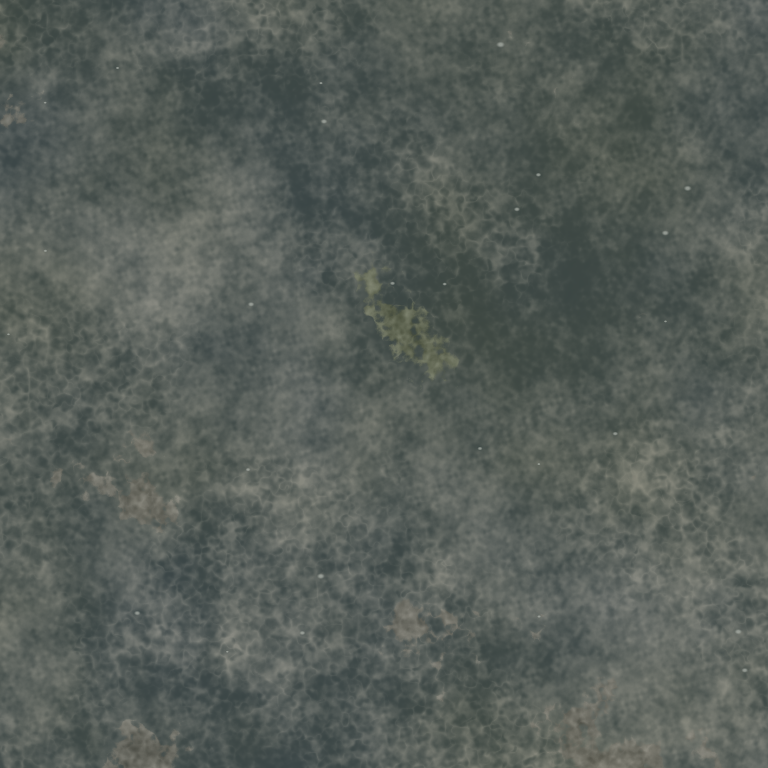
Reproduce this texture procedurally as a WebGL 1 fragment shader.

```glsl
precision highp float;
uniform vec2 u_resolution;

#define BROAD_SCALE 4.6
#define BROAD_CONTRAST 1.25
#define MID_SCALE 19.0
#define MID_CONTRAST 0.75
#define CLUMP_SCALE 66.0
#define CLUMP_DEPTH 0.42
#define FINE_CONTRAST 0.62
#define GRAIN_SCALE 175.0
#define GRAIN_CONTRAST 0.36
#define BASE_TONE 0.40
#define SPECK_CELLS 42.0
#define SPECK_SHARE 0.014

float hash(vec2 p) {
  return fract(sin(dot(p, vec2(127.1, 311.7))) * 43758.545);
}

vec2 hash2(vec2 p) {
  return vec2(hash(p), hash(p + 57.3));
}

float noise(vec2 p) {
  vec2 i = floor(p), f = fract(p);
  f = f * f * (3.0 - 2.0 * f);
  return mix(mix(hash(i), hash(i + vec2(1.0, 0.0)), f.x),
             mix(hash(i + vec2(0.0, 1.0)), hash(i + 1.0), f.x), f.y);
}

float fbm(vec2 p) {
  float sum = 0.0, amp = 0.516;
  for (int i = 0; i < 5; i++) {
    sum += amp * noise(p);
    p = mat2(1.6, 1.2, -1.2, 1.6) * p + 13.7;
    amp *= 0.5;
  }
  return sum;
}

// Distance to the nearest clump centre, in cells; clumps vary in size
float clumpDistance(vec2 p) {
  vec2 cell = floor(p);
  float nearest = 2.0;
  for (int y = -1; y <= 1; y++) {
    for (int x = -1; x <= 1; x++) {
      vec2 id = cell + vec2(float(x), float(y));
      float size = 0.6 + 0.7 * hash(id + 9.1);
      nearest = min(nearest, length(p - id - hash2(id)) / size);
    }
  }
  return nearest;
}

// Sparse pale stones, at most one per cell
float specks(vec2 p) {
  vec2 id = floor(p * SPECK_CELLS);
  vec2 offset = fract(p * SPECK_CELLS) - 0.25 - 0.5 * hash2(id);
  float radius = 0.05 + 0.09 * hash(id + 4.4);
  float present = step(1.0 - SPECK_SHARE, hash(id + 21.7));
  return present * (1.0 - smoothstep(radius * 0.3, radius * 1.6, length(offset * vec2(0.8, 1.1))));
}

// Ragged oval slanting down to the right; positive inside
float mossField(vec2 p, float rag) {
  vec2 d = mat2(0.78, 0.62, 0.62, -0.78) * (p - vec2(0.525, 0.575));
  return 1.0 - length(d / vec2(0.036, 0.085)) + rag;
}

void main() {
  vec2 p = gl_FragCoord.xy / min(u_resolution.x, u_resolution.y);

  // Layers of ground cover, from large drifts to fine grain
  vec2 warp = vec2(noise(p * 9.0 + 3.0), noise(p * 9.0 + 31.0)) - 0.5;
  float broad = fbm(p * BROAD_SCALE + warp * 0.6 + 5.2) - 0.5;
  float mid = fbm(p * MID_SCALE + 40.0) - 0.5;
  float fine = fbm(mat2(0.8, 0.6, -0.6, 0.8) * p * 72.0 + 80.0) - 0.5;
  float grain = noise(mat2(0.87, 0.5, -0.5, 0.87) * p * GRAIN_SCALE) - 0.5;

  // Dark rounded clumps with pale gaps, denser in some areas
  vec2 jitter = vec2(noise(p * 120.0), noise(p * 120.0 + 17.0)) - 0.5;
  float reach = clumpDistance(p * CLUMP_SCALE + jitter * 0.8);
  float density = smoothstep(0.32, 0.64, fbm(p * 6.0 + 70.0));
  float clump = smoothstep(0.15, 0.95, reach) - 0.48;

  float tone = BASE_TONE + BROAD_CONTRAST * broad + MID_CONTRAST * mid
             + CLUMP_DEPTH * clump * density + FINE_CONTRAST * fine + GRAIN_CONTRAST * grain;
  tone = min(0.5 * (tone + sqrt(tone * tone + 0.03)), 1.2);

  vec3 shade = vec3(0.230, 0.272, 0.264);
  vec3 dryGrass = vec3(0.482, 0.492, 0.458);
  vec3 color = mix(shade, dryGrass, tone);

  // Slow drift of hue between blue-green and olive
  float hue = fbm(p * 5.0 + 110.0) - 0.5;
  color += hue * vec3(0.020, 0.012, -0.030);

  // Bare earth, broken at its borders
  float earth = fbm(p * 5.5 + 150.0) + 0.45 * mid + 0.22 * fine + 0.08 * clump;
  earth = smoothstep(0.72, 0.78, earth);
  vec3 earthColor = vec3(0.445, 0.435, 0.395) + 0.20 * (grain * 0.5 + fine + clump * 0.4);
  color = mix(color, earthColor, 0.7 * earth);

  // Moss patch with a shaded lower left border
  float rag = 1.2 * mid + 1.2 * fine + 0.35 * clump;
  float shadow = smoothstep(-0.1, 0.35, mossField(p + vec2(0.012, 0.008), rag));
  float moss = smoothstep(-0.05, 0.3, mossField(p, rag));
  vec3 mossColor = vec3(0.400, 0.420, 0.335) + 0.20 * (fine + 0.5 * grain + 0.3 * clump);
  color = mix(color, shade, 0.5 * shadow * (1.0 - moss));
  color = mix(color, mossColor, 0.85 * moss);

  color = mix(color, vec3(0.66, 0.68, 0.65), 0.75 * specks(p));
  gl_FragColor = vec4(color, 1.0);
}
```
